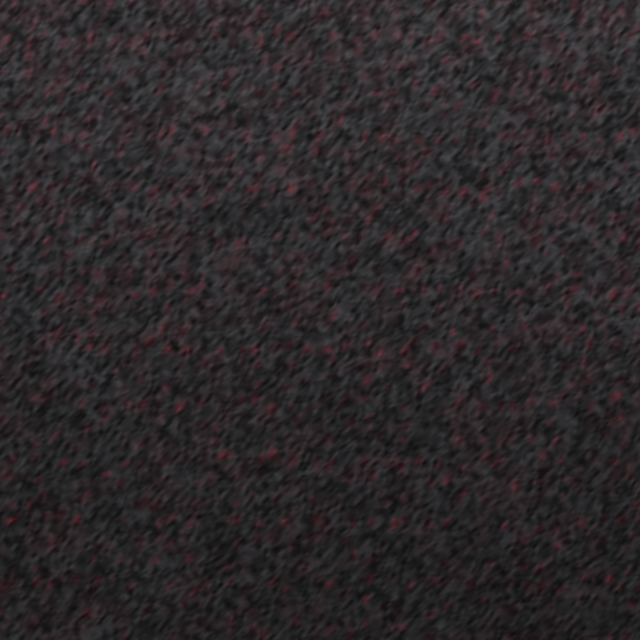
Reproduce this texture procedurally as a three.js fragment shader.

```glsl
// Dark woollen cloth seen at a slight tilt: short diagonal fibres in charcoal,
// made of stretched value noise, with soft red flecks scattered in loose rows.
// Light grows toward the top, where the weave also gets finer.
varying vec2 vUv;

const vec3 CHARCOAL = vec3(0.157, 0.157, 0.163);
const vec3 WARM_TINT = vec3(0.182, 0.146, 0.154);
const vec3 FLECK_RED = vec3(0.335, 0.112, 0.142);
const float FIBRE_ANGLE = 0.87;

float hash(vec2 p) {
  vec3 q = fract(vec3(p.xyx) * 0.1031);
  q += dot(q, q.yzx + 33.33);
  return fract((q.x + q.y) * q.z);
}

vec2 hash2(vec2 p) {
  return vec2(hash(p + 17.0), hash(p + 71.0));
}

float noise(vec2 p) {
  vec2 cell = floor(p);
  vec2 f = fract(p);
  f = f * f * (3.0 - 2.0 * f);
  float low = mix(hash(cell), hash(cell + vec2(1.0, 0.0)), f.x);
  float high = mix(hash(cell + vec2(0.0, 1.0)), hash(cell + vec2(1.0, 1.0)), f.x);
  return mix(low, high, f.y);
}

// Coordinates along (x) and across (y) a direction
vec2 alongAcross(vec2 p, float angle) {
  float c = cos(angle);
  float s = sin(angle);
  return vec2(c * p.x + s * p.y, c * p.y - s * p.x);
}

// Weave coordinates: repeats get closer with height
vec2 weave(vec2 p) {
  return vec2((p.x - 0.5) * (32.0 + 7.0 * p.y), p.y * (28.5 + 6.5 * p.y)) + 100.0;
}

float fibres(vec2 p, float angle) {
  vec2 coarse = alongAcross(p, angle) * vec2(80.0, 158.0) + 200.0;
  vec2 fine = alongAcross(p, angle - 0.28) * vec2(125.0, 215.0) + 400.0;
  return 0.62 * noise(coarse) + 0.38 * noise(fine);
}

// Soft oval flecks; every third row of cells is filled more densely
float flecks(vec2 p, float angle) {
  vec2 w = weave(p);
  vec2 home = floor(w);
  vec2 scale = vec2(32.0 + 7.0 * p.y, 28.5 + 13.0 * p.y);
  float total = 0.0;
  for (int j = -1; j <= 1; j++) {
    for (int i = -1; i <= 1; i++) {
      vec2 cell = home + vec2(float(i), float(j));
      vec2 centre = cell + 0.15 + 0.7 * hash2(cell);
      float dense = 1.0 - step(0.5, mod(cell.y, 3.0));
      float present = step(hash(cell + 5.0), mix(0.48, 0.86, dense));
      float strength = mix(0.35, 1.0, hash(cell + 43.0)) * mix(0.75, 1.0, dense);
      vec2 d = alongAcross((w - centre) / scale, angle) / vec2(0.0088, 0.0057);
      total += present * strength * exp(-dot(d, d));
    }
  }
  return min(total, 1.0);
}

void main() {
  // Slight wobble keeps fibres and flecks irregular
  vec2 wobble = vec2(noise(vUv * 45.0), noise(vUv * 45.0 + 60.0)) - 0.5;
  vec2 p = vUv + 0.005 * wobble;
  float grain = fibres(p, FIBRE_ANGLE) - 0.5;

  // Charcoal yarn with faint warm patches
  float warmth = smoothstep(0.35, 0.8, noise(vUv * 42.0 + 30.0));
  vec3 colour = mix(CHARCOAL, WARM_TINT, 0.7 * warmth);

  // Red yarn, paler where the light is stronger
  float red = flecks(p, FIBRE_ANGLE) * mix(0.85, 0.5, vUv.y);
  colour = mix(colour, FLECK_RED, red * (0.85 + 0.5 * grain));

  // Broad light, uneven nap and fibre relief
  float light = mix(0.82, 1.26, smoothstep(-0.1, 1.15, vUv.y));
  light += 0.05 * (vUv.x - 0.5) * (2.0 * vUv.y - 1.0);
  light += 0.10 * (noise(vUv * vec2(9.0, 14.0) + 8.0) - 0.5);
  colour *= light * (1.0 + 1.25 * grain);

  gl_FragColor = vec4(colour, 1.0);
}
```
